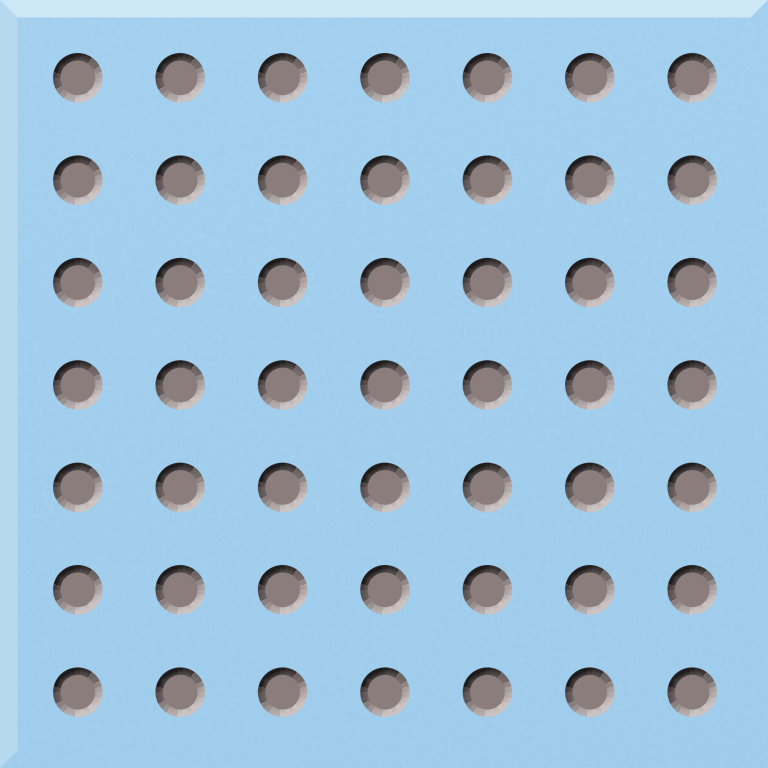
A WebGL 1 fragment shader for this pattern:

```glsl
precision highp float;

uniform vec2 u_resolution;

// Layout, in fractions of the canvas
const float HOLES = 7.0;
const float SPACING = 0.13333;
const vec2 GRID_CENTER = vec2(0.5013, 0.4987);
const float HOLE_RADIUS = 0.0322;
const float FLOOR_RADIUS = 0.0226;
const float BEVEL_WIDTH = 0.0228;

// Shading
const float FACETS = 26.0;
const float FACET_CONTRAST = 0.07;
const vec2 SHADOW_SIDE = vec2(-0.53, 0.85);
const float GRAIN_SCALE = 150.0;
const float GRAIN_CONTRAST = 0.018;

// Colours
const vec3 FACE_TOP = vec3(0.645, 0.820, 0.937);
const vec3 FACE_BOTTOM = vec3(0.630, 0.803, 0.928);
const vec3 BEVEL_TOP = vec3(0.805, 0.907, 0.963);
const vec3 BEVEL_LEFT = vec3(0.712, 0.850, 0.943);
const vec3 HOLE_FLOOR = vec3(0.550, 0.492, 0.490);
const vec3 RIM_DARK = vec3(0.120, 0.105, 0.105);
const vec3 RIM_MID = vec3(0.480, 0.440, 0.440);
const vec3 RIM_LIGHT = vec3(0.800, 0.765, 0.765);

const float PI = 3.14159265;

vec2 hash2(vec2 p) {
    vec2 q = vec2(dot(p, vec2(127.1, 311.7)), dot(p, vec2(269.5, 183.3)));
    return fract(sin(q) * 43758.5);
}

// Distance to the nearest scattered point
float cellular(vec2 p) {
    vec2 cell = floor(p);
    float nearest = 2.0;
    for (int y = -1; y <= 1; y++) {
        for (int x = -1; x <= 1; x++) {
            vec2 neighbour = cell + vec2(float(x), float(y));
            nearest = min(nearest, distance(p, neighbour + hash2(neighbour)));
        }
    }
    return nearest;
}

float inside(float signedDistance, float pixel) {
    return 1.0 - smoothstep(-0.75 * pixel, 0.75 * pixel, signedDistance);
}

vec3 panelFace(vec2 uv) {
    vec3 face = mix(FACE_BOTTOM, FACE_TOP, clamp(0.85 * uv.y + 0.15 * (1.0 - uv.x), 0.0, 1.0));
    return face + GRAIN_CONTRAST * (cellular(uv * GRAIN_SCALE) - 0.5);
}

// Mitred highlights along the left and top edges
vec3 addBevels(vec3 color, vec2 uv, float pixel) {
    float left = uv.x;
    float right = 1.0 - uv.x;
    float top = 1.0 - uv.y;
    float bottom = uv.y;
    float leftStrip = max(left - BEVEL_WIDTH, max(left - top, left - bottom));
    float topStrip = max(top - BEVEL_WIDTH, max(top - left, top - right));
    color = mix(color, BEVEL_LEFT, inside(leftStrip, pixel));
    return mix(color, BEVEL_TOP, inside(topStrip, pixel));
}

// Sloped wall of a hole, split into small facets
vec3 rimColor(vec2 p, float radius) {
    float turn = atan(p.y, p.x) / (2.0 * PI);
    float facet = floor(turn * FACETS);
    float angle = (facet + 0.5) * 2.0 * PI / FACETS;
    float light = -dot(vec2(cos(angle), sin(angle)), SHADOW_SIDE);
    light += FACET_CONTRAST * (sin(facet * 2.7) + sin(facet * 4.3 + 1.0));

    // The shaded wall darkens towards its outer edge
    float depth = smoothstep(FLOOR_RADIUS, HOLE_RADIUS, radius);
    float shade = clamp(-light * mix(0.65, 1.25, depth), 0.0, 1.0);
    float glow = clamp(light * mix(0.8, 1.05, depth) + 0.12, 0.0, 1.0);
    return mix(mix(RIM_MID, RIM_LIGHT, glow), RIM_DARK, shade);
}

vec3 addHoles(vec3 color, vec2 uv, float pixel) {
    vec2 grid = (uv - GRID_CENTER) / SPACING;
    float lastIndex = 0.5 * (HOLES - 1.0);
    vec2 index = clamp(floor(grid + 0.5), -lastIndex, lastIndex);
    vec2 p = (grid - index) * SPACING;
    float radius = length(p);
    vec3 hole = mix(rimColor(p, radius), HOLE_FLOOR, inside(radius - FLOOR_RADIUS, pixel));
    return mix(color, hole, inside(radius - HOLE_RADIUS, pixel));
}

void main() {
    vec2 uv = gl_FragCoord.xy / u_resolution;
    float pixel = 1.0 / min(u_resolution.x, u_resolution.y);
    vec3 color = panelFace(uv);
    color = addBevels(color, uv, pixel);
    color = addHoles(color, uv, pixel);
    gl_FragColor = vec4(color, 1.0);
}
```
